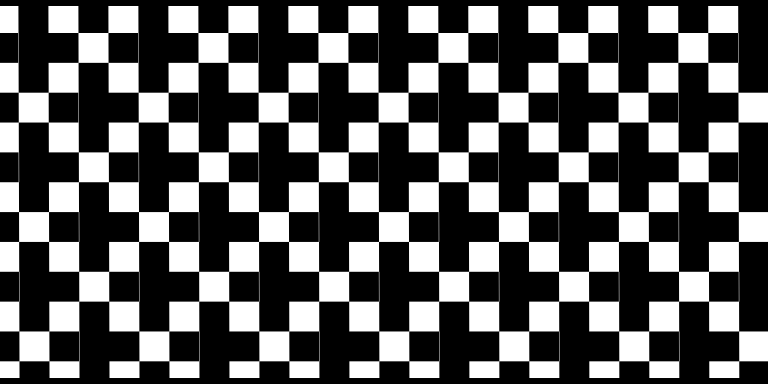
This pattern is drawn by a WebGL 1 fragment shader. Its source:

```glsl
precision mediump float;
// Black interlocking T shapes and squares on white, cut from a checkered lattice.
// Three families of white squares and two of hairline seams are box-filtered
// analytically, then clipped by a black band along the top and bottom.

uniform vec2 u_resolution;

// Lengths are fractions of the canvas height, measured from the top left.
const vec2 CELL = vec2(0.0781, 0.07773);
const vec2 LATTICE_ORIGIN = vec2(0.0494, 0.0082);
const float LEAN = 0.003;          // sideways drift per unit of height
const float BAND = 0.0156;         // height of each black band
const float SEAM_HALF = 0.008;     // half width of a seam, in cells
const vec3 INK = vec3(0.0);
const vec3 PAPER = vec3(1.0);

// Share of a pixel, per axis, that lies within halfSize of zero.
vec2 boxOverlap(vec2 d, vec2 halfSize, vec2 pixel) {
  vec2 high = min(d + 0.5 * pixel, halfSize);
  vec2 low = max(d - 0.5 * pixel, -halfSize);
  return clamp((high - low) / pixel, 0.0, 1.0);
}

// Coverage of a rectangle repeated at the given period.
float repeatedBox(vec2 p, vec2 center, vec2 halfSize, vec2 period, vec2 pixel) {
  vec2 d = mod(p - center + 0.5 * period, period) - 0.5 * period;
  vec2 overlap = boxOverlap(d, halfSize, pixel);
  return overlap.x * overlap.y;
}

void main() {
  vec2 p = gl_FragCoord.xy / u_resolution.y;
  p.y = 1.0 - p.y;
  float pixelSize = 1.0 / u_resolution.y;

  // Lattice coordinates: one unit per cell, rows counted downwards.
  vec2 cell = p - LATTICE_ORIGIN;
  cell.x -= LEAN * (p.y - 0.5);
  cell /= CELL;
  vec2 pixel = pixelSize / CELL;

  // White squares: a dense grid, plus two sparse grids staggered between rows.
  vec2 square = vec2(0.5);
  float white = repeatedBox(cell, vec2(1.5, 0.5), square, vec2(2.0), pixel);
  white += repeatedBox(cell, vec2(2.5, 1.5), square, vec2(4.0), pixel);
  white += repeatedBox(cell, vec2(0.5, 3.5), square, vec2(4.0), pixel);

  // Hairline seams where a black square touches the stem of a T.
  vec2 seam = vec2(SEAM_HALF, 0.5);
  white += repeatedBox(cell, vec2(0.0, 1.5), seam, vec2(4.0), pixel);
  white += repeatedBox(cell, vec2(2.0, 3.5), seam, vec2(4.0), pixel);

  // Black bands along the top and bottom.
  float edgeDistance = min(p.y, 1.0 - p.y);
  white *= clamp((edgeDistance - BAND) / pixelSize + 0.5, 0.0, 1.0);

  gl_FragColor = vec4(mix(INK, PAPER, clamp(white, 0.0, 1.0)), 1.0);
}
```
